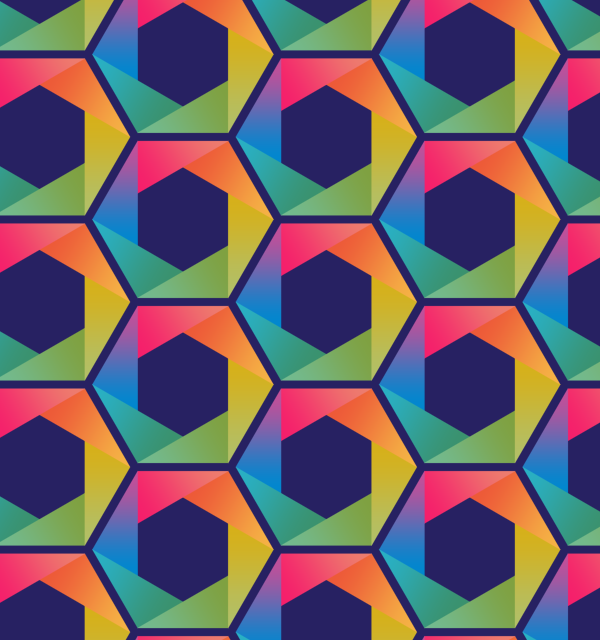
A WebGL 1 fragment shader for this pattern:

```glsl
precision highp float;

uniform vec2 u_resolution;

#define COLUMN_PITCH 0.2390
#define ROW_PITCH 0.2751
#define FIRST_CENTRE vec2(0.3049, 0.7009)
#define HEX_APOTHEM 0.1309
#define HOLE_APOTHEM 0.0752
#define EDGE_PIXELS 1.5
#define NAVY vec3(0.153, 0.128, 0.383)

const float SIXTH_TURN = 1.0471976;

// Offset from the nearest centre of the staggered columns
vec2 honeycomb(vec2 p) {
  vec2 cell = vec2(2.0 * COLUMN_PITCH, ROW_PITCH);
  vec2 even = mod(p + 0.5 * cell, cell) - 0.5 * cell;
  vec2 odd = mod(p, cell) - 0.5 * cell;
  return dot(even, even) < dot(odd, odd) ? even : odd;
}

// Flat-topped hexagon
float hexDistance(vec2 p, float apothem) {
  p = abs(p);
  return max(p.y, dot(p, vec2(0.8660254, 0.5))) - apothem;
}

float above(float d) {
  float w = EDGE_PIXELS / u_resolution.x;
  return smoothstep(-0.5 * w, 0.5 * w, d);
}

// Blades run counter-clockwise from the right; t goes from hole to outer tip
vec3 bladeColour(int blade, float t) {
  if (blade == 0) return mix(vec3(0.84, 0.69, 0.10), vec3(0.70, 0.75, 0.40), t);
  if (blade == 1) return mix(vec3(0.93, 0.35, 0.22), vec3(0.96, 0.70, 0.27), t);
  if (blade == 2) return mix(vec3(0.96, 0.12, 0.42), vec3(0.93, 0.49, 0.43), t);
  if (blade == 3) return mix(vec3(0.00, 0.53, 0.81), vec3(0.76, 0.31, 0.60), t);
  if (blade == 4) return mix(vec3(0.23, 0.57, 0.43), vec3(0.16, 0.69, 0.77), t);
  return mix(vec3(0.50, 0.63, 0.25), vec3(0.45, 0.73, 0.56), t);
}

// Each blade lies beyond one side of the hole and stops at the next side
vec3 iris(vec2 p) {
  vec3 colour = vec3(0.0);
  float coverage = 0.0;
  for (int i = 0; i < 6; i++) {
    float angle = float(i) * SIXTH_TURN;
    float nextAngle = angle + SIXTH_TURN;
    vec2 normal = vec2(cos(angle), sin(angle));
    vec2 nextNormal = vec2(cos(nextAngle), sin(nextAngle));
    float mask = above(dot(p, normal) - HOLE_APOTHEM)
               * (1.0 - above(dot(p, nextNormal) - HOLE_APOTHEM));

    // Position along the long side of the blade
    float along = dot(p, vec2(normal.y, -normal.x)) / HOLE_APOTHEM;
    float t = smoothstep(-0.577, 1.732, along);
    colour += mask * bladeColour(i, t);
    coverage += mask;
  }
  return colour + NAVY * (1.0 - clamp(coverage, 0.0, 1.0));
}

void main() {
  vec2 p = gl_FragCoord.xy / u_resolution.x;
  vec2 local = honeycomb(p - FIRST_CENTRE);
  float inside = above(-hexDistance(local, HEX_APOTHEM));
  gl_FragColor = vec4(mix(NAVY, iris(local), inside), 1.0);
}
```
